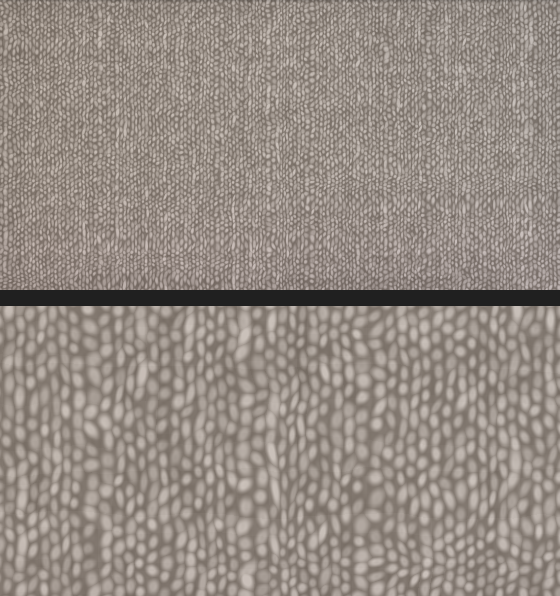
Top: the whole. Bottom: its middle third, enlarged.
Give the GLSL for this texture, as a WebGL 2 fragment shader.

```glsl
#version 300 es
precision highp float;

uniform vec2 u_resolution;
out vec4 fragColor;

#define COLUMNS 74.0          // warp threads per canvas height
#define ROWS 51.0             // weft rows per canvas height
#define GRAIN_SIZE vec2(0.46, 0.52)
#define SLUB_SHARE 0.22       // share of columns that carry slubs
#define LEAN 0.36             // slant of single grains
#define STREAK 0.045          // tone change from thread to thread
#define FIBRE 0.16            // strength of fine fibre noise
#define GAP_COLOR vec3(0.497, 0.460, 0.428)
#define THREAD_COLOR vec3(0.748, 0.714, 0.688)

float hash(vec2 p) {
    vec3 q = fract(p.xyx * 0.1031);
    q += dot(q, q.yzx + 33.33);
    return fract((q.x + q.y) * q.z);
}

float noise(vec2 p) {
    vec2 cell = floor(p), f = fract(p);
    f = f * f * (3.0 - 2.0 * f);
    float low = mix(hash(cell), hash(cell + vec2(1, 0)), f.x);
    float high = mix(hash(cell + vec2(0, 1)), hash(cell + vec2(1, 1)), f.x);
    return mix(low, high, f.y);
}

// Brightness of one raised thread segment, rounded towards its rim
float grain(vec2 offset, vec2 id) {
    float r = hash(id + 17.0);
    float s = hash(id.yx + 53.0);
    float t = hash(id + 91.0);

    float slubColumn = step(1.0 - SLUB_SHARE, hash(vec2(id.x, 7.0)));
    float slub = slubColumn * step(0.78, hash(id + 200.0));

    vec2 halfSize = GRAIN_SIZE * vec2(0.8 + 0.4 * r, 0.72 + 0.56 * s);
    halfSize *= mix(vec2(1.0), vec2(1.1, 1.6), slub);
    offset -= 0.26 * (vec2(s, t) - 0.5);
    offset.x -= LEAN * (2.0 * hash(id.yx + 140.0) - 0.8) * offset.y;

    float d = length(offset / halfSize);
    float cover = 1.0 - smoothstep(0.3, 1.25, d);
    return cover * (0.6 + 0.46 * t + 0.18 * slub);
}

// Staggered grains, with uneven thread and row widths
float weave(vec2 p) {
    float u = p.x * COLUMNS + 0.9 * (noise(vec2(p.x * 22.0, 3.0)) - 0.5);
    float v = p.y * ROWS + 1.3 * (noise(vec2(p.x * 2.0, p.y * 15.0)) - 0.5);
    u += 0.5 * (noise(p * vec2(20.0, 30.0) + 40.0) - 0.5);
    v += 0.4 * (noise(p * vec2(30.0, 12.0) + 80.0) - 0.5);
    float tone = 0.0;
    for (int i = -1; i <= 1; i++) {
        float column = floor(u) + float(i);
        float shifted = v + 0.5 * mod(column, 2.0) + 0.15 * hash(vec2(column, 31.0));
        for (int j = -1; j <= 1; j++) {
            vec2 id = vec2(column, floor(shifted) + float(j));
            tone = max(tone, grain(vec2(u, shifted) - id - 0.5, id));
        }
    }
    // Pale or dull stretches along single threads
    float thread = floor(u);
    float along = noise(vec2(thread * 3.7, p.y * 9.0));
    tone += STREAK * 2.0 * (hash(vec2(thread, 71.0)) + along - 1.0);
    // Faint weft lines
    tone += 0.10 * (hash(vec2(floor(v * 2.0), 5.0)) - 0.5);
    return tone;
}

// Slow changes of light over the cloth
float lighting(vec2 p, vec2 uv) {
    float light = 0.985 + 0.025 * smoothstep(0.1, 0.8, uv.x);
    light += 0.02 * (noise(p * 2.5 + 9.0) - 0.5);
    light += 0.03 * (noise(vec2(p.x * 11.0, p.y * 0.8)) - 0.5);
    light += 0.02 * (noise(vec2(p.x * 0.7, p.y * 9.0) + 60.0) - 0.5);
    vec2 edge = smoothstep(vec2(0.0), vec2(0.10, 0.14), min(uv, 1.0 - uv));
    light *= 0.96 + 0.04 * edge.x * edge.y;
    return light * (1.0 - 0.15 * smoothstep(0.988, 1.0, uv.y));
}

void main() {
    vec2 p = gl_FragCoord.xy / u_resolution.y;
    vec2 uv = gl_FragCoord.xy / u_resolution;

    float tone = weave(p);
    tone += FIBRE * (noise(p * vec2(220.0, 120.0)) - 0.5);
    vec3 color = mix(GAP_COLOR, THREAD_COLOR, clamp(tone, -0.15, 1.15));

    // Warm upper left, cool right, mauve lower edge
    vec3 tint = mix(vec3(1.012, 1.0, 0.985), vec3(0.992, 1.0, 1.008), uv.x);
    tint *= mix(vec3(1.0, 0.985, 1.003), vec3(1.0), smoothstep(0.0, 0.5, uv.y));
    fragColor = vec4(color * tint * lighting(p, uv), 1.0);
}
```
